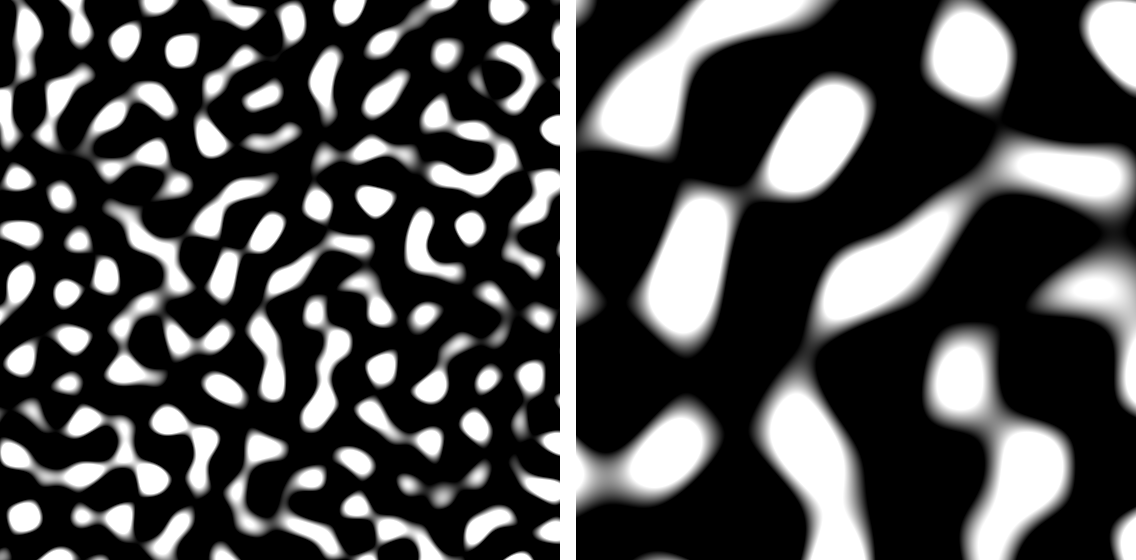
Left: the whole. Right: its middle third, enlarged.
This pattern is drawn by a Shadertoy shader. Its source:

```glsl
// Irregular white blobs, bridges and rings with soft rims on black.
// Many plane waves of similar length and evenly spread direction are summed
// into a band-limited random field, which a steep linear ramp turns to grey.

#define WAVES 80            // number of summed plane waves
#define MEAN_FREQ 11.6      // cycles across the canvas
#define FREQ_SPREAD 2.9     // half width of the frequency band
#define BLACK_LEVEL 0.20    // field value (in deviations) where grey begins
#define WHITE_LEVEL 1.00    // field value where white is reached
#define SEED 17u

const float PI = 3.14159265;

// Integer hash mapped to 0..1
float hash(uint n) {
    n = (n ^ 61u) ^ (n >> 16);
    n *= 9u;
    n ^= n >> 4;
    n *= 0x27d4eb2du;
    n ^= n >> 15;
    return float(n & 0xffffu) / 65536.0;
}

// Isotropic random field with zero mean and unit variance
float bandNoise(vec2 p) {
    float sum = 0.0;
    for (int i = 0; i < WAVES; i++) {
        uint key = uint(i) * 3u + SEED * 1000u;
        float angle = PI * (float(i) + hash(key)) / float(WAVES);
        float freq = MEAN_FREQ + FREQ_SPREAD * (2.0 * hash(key + 1u) - 1.0);
        float phase = hash(key + 2u);
        vec2 direction = vec2(cos(angle), sin(angle));
        sum += cos(2.0 * PI * (freq * dot(p, direction) + phase));
    }
    return sum * sqrt(2.0 / float(WAVES));
}

void mainImage(out vec4 fragColor, in vec2 fragCoord) {
    vec2 uv = fragCoord / iResolution.y;
    float field = bandNoise(uv);

    // Clamped ramp: flat black ground, flat white cores, soft rims
    float grey = clamp((field - BLACK_LEVEL) / (WHITE_LEVEL - BLACK_LEVEL), 0.0, 1.0);
    fragColor = vec4(vec3(grey), 1.0);
}
```
